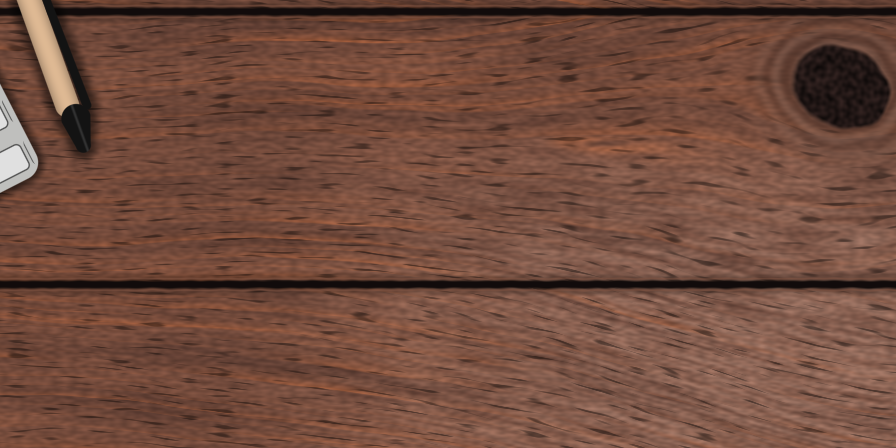
This texture is drawn by a Shadertoy shader. Its source:

```glsl
// Stained timber planks seen from above, with a knot, a pen and a keyboard corner.
// Growth lines are bands of a warped height coordinate that parts around the knot;
// stretched gradient noise adds fibres and pores, distance functions the objects.

const vec3 UMBER  = vec3(0.36, 0.235, 0.195);
const vec3 RUSSET = vec3(0.51, 0.33, 0.26);
const vec3 AMBER  = vec3(0.66, 0.37, 0.23);
const vec3 SHEEN  = vec3(0.61, 0.46, 0.40);
const vec3 CHAR   = vec3(0.11, 0.075, 0.07);
const vec3 BEECH  = vec3(0.83, 0.69, 0.55);
const vec3 SILVER = vec3(0.75, 0.75, 0.74);
const vec2 KNOT = vec2(1.878, 0.805);
const float SEAM_Y = 0.365, PLANK_H = 0.609;

float hash(vec2 p) {
    vec3 q = fract(vec3(p.xyx) * 0.1031);
    q += dot(q, q.yzx + 33.33);
    return fract((q.x + q.y) * q.z);
}

vec2 gradient(vec2 cell) {
    float a = 6.2832 * hash(cell);
    return vec2(cos(a), sin(a));
}

// Gradient noise, roughly -0.7 to 0.7
float noise(vec2 p) {
    vec2 i = floor(p), f = p - i, u = f * f * f * (f * (f * 6.0 - 15.0) + 10.0);
    vec2 e = vec2(0.0, 1.0);
    return mix(mix(dot(gradient(i), f), dot(gradient(i + e.yx), f - e.yx), u.x),
               mix(dot(gradient(i + e), f - e), dot(gradient(i + e.yy), f - e.yy), u.x), u.y);
}

float cover(float d, float px) { return smoothstep(px, -px, d); }

float roundBox(vec2 p, vec2 halfSize, float r) {
    vec2 q = abs(p) - halfSize + r;
    return length(max(q, 0.0)) + min(max(q.x, q.y), 0.0) - r;
}

// Distance to a capsule whose radius changes from ra to rb
float taper(vec2 p, vec2 a, vec2 b, float ra, float rb) {
    vec2 ab = b - a;
    float h = clamp(dot(p - a, ab) / dot(ab, ab), 0.0, 1.0);
    return length(p - a - ab * h) - mix(ra, rb, h);
}

// Height coordinate along which the growth lines are level
float grainHeight(vec2 p, float plank) {
    vec2 d = p - KNOT;
    float r2 = dot(d, d);
    float parted = (p.y - 0.70) / (1.0 + 0.9 * smoothstep(0.8, 2.0, p.x));
    parted -= 0.045 * sign(d.y) * smoothstep(0.0, 0.08, abs(d.y)) * exp(-r2 * 22.0);
    float sloped = p.y + 0.13 * p.x - 0.05 * sin(p.x * 2.3);
    float g = plank == 0.0 ? parted : sloped;
    g += 0.05 * noise(vec2(p.x * 1.3, g * 3.0 + plank * 7.0));
    return g + 0.006 * noise(vec2(p.x * 6.0, g * 16.0));
}

// Growth lines: a crisp lower edge that fades upward, each of its own strength
float growthLines(float x, float g, float count) {
    float phase = g * count + 0.35 * noise(vec2(x * 1.6, g * 9.0));
    float f = fract(phase), id = floor(phase);
    float strength = hash(vec2(id, count)) * smoothstep(-0.4, 0.35, noise(vec2(x * 1.7, id * 3.7)));
    return strength * smoothstep(0.0, 0.12, f) * exp(-4.0 * f) * 1.6;
}

vec3 wood(vec2 p, float plank) {
    float g = grainHeight(p, plank);
    float broad = noise(vec2(p.x * 1.4, g * 11.0 + plank * 5.0));
    float fibre = noise(vec2(p.x * 7.0, g * 95.0));
    float fleck = noise(p * vec2(45.0, 120.0));
    vec3 col = mix(UMBER, RUSSET, clamp(0.45 + 0.9 * broad + 0.5 * fibre, 0.0, 1.0));
    float lines = growthLines(p.x, g, 21.0) + 0.6 * growthLines(p.x, g + 0.3, 47.0);
    vec2 t = p - vec2(1.20, 0.69);
    float tongue = smoothstep(0.0, 0.08, t.x) * smoothstep(0.55, 0.1, t.x)
                 * smoothstep(0.03, 0.0, abs(t.y + 0.1 * t.x) - 0.04 * t.x);
    col = mix(col, AMBER, clamp(0.85 * lines + tongue * (0.45 + fibre), 0.0, 0.85));
    // Grey reflection toward the lower right
    float glow = smoothstep(0.3, 1.6, p.x) * smoothstep(0.85, 0.35, p.y);
    col = mix(col, SHEEN, clamp(glow * (0.5 + 0.6 * fibre + 0.3 * broad), 0.0, 0.8));
    float pores = smoothstep(0.2, 0.5, noise(vec2(p.x * 13.0, g * 130.0 + 9.0)));
    return col * (1.0 - 0.4 * pores) * (1.0 + 0.22 * fleck);
}

vec3 addKnot(vec3 col, vec2 p, float px) {
    vec2 d = p - KNOT;
    d = mat2(0.92, 0.39, -0.39, 0.92) * d;
    d = vec2(0.92 * (p.x - KNOT.x) - 0.39 * (p.y - KNOT.y), 0.39 * (p.x - KNOT.x) + 0.92 * (p.y - KNOT.y));
    float e = length(d / vec2(0.110, 0.088)) + 0.12 * noise(p * 14.0);
    float rings = 0.5 + 0.5 * sin(e * 15.0 + 4.0 * noise(p * 5.0));
    float halo = smoothstep(2.4, 1.1, e);
    col = mix(col, mix(UMBER * 0.75, SHEEN * 0.85, rings * 0.7), 0.6 * halo);
    vec3 core = CHAR * (1.15 + 1.1 * noise(p * 70.0) + 0.5 * noise(p * 25.0));
    return mix(col, core, cover((e - 1.0) * 0.09, px + 0.004));
}

vec3 addKeyboard(vec3 col, vec2 p, float px) {
    vec2 q = p - vec2(0.099, 0.62);
    q = vec2(dot(q, vec2(0.89, 0.456)), dot(q, vec2(-0.456, 0.89)));
    float body = roundBox(q - vec2(-0.3, 0.3), vec2(0.3), 0.04);
    col *= 1.0 - 0.5 * smoothstep(0.025, 0.0, body);
    vec2 k = vec2(mod(q.x + 0.018, 0.105) - 0.052, mod(q.y, 0.105) - 0.05);
    float key = max(roundBox(k, vec2(0.046, 0.029), 0.01), q.x + 0.016);
    vec3 face = mix(SILVER, vec3(0.3), cover(key - 0.003, px));
    face = mix(face, vec3(0.88), cover(key, px));
    return mix(col, face, cover(body, px));
}

vec3 addPen(vec3 col, vec2 p, float px) {
    vec2 top = vec2(0.055, 1.03), end = vec2(0.150, 0.765), tip = vec2(0.186, 0.676);
    float barrel = taper(p, top, end, 0.027, 0.027);
    float cap = taper(p, vec2(0.170, 0.735), tip, 0.033, 0.017);
    float clip = taper(p, vec2(0.100, 1.01), vec2(0.194, 0.765), 0.009, 0.010);
    col *= 1.0 - 0.5 * smoothstep(0.03, 0.0, min(min(barrel, cap), clip));
    vec2 axis = normalize(end - top);
    float side = dot(p - top, vec2(-axis.y, axis.x)) / 0.027;
    col = mix(col, BEECH * (1.05 - 0.25 * side * side), cover(barrel, px));
    vec3 plastic = vec3(0.075) + 0.12 * smoothstep(0.2, 0.0, abs(side - 0.35));
    return mix(col, plastic, cover(min(cap, clip), px));
}

void mainImage(out vec4 fragColor, in vec2 fragCoord) {
    vec2 p = fragCoord / iResolution.y;
    float px = 0.8 / iResolution.y;
    float plank = floor((p.y - SEAM_Y) / PLANK_H);
    vec3 col = addKnot(wood(p, plank), p, px);

    // Seams between planks, with a worn rim and soft shade
    float h = p.y - SEAM_Y - PLANK_H * plank;
    float seam = min(h, PLANK_H - h) + 0.003 * noise(vec2(p.x * 25.0, plank));
    col *= 1.0 - 0.35 * smoothstep(0.03, 0.006, seam);
    col = mix(col, RUSSET, 0.6 * smoothstep(0.004, 0.0, abs(seam - 0.013)));
    col = mix(col, CHAR * 0.6, cover(seam - 0.008, px + 0.001));

    col = addPen(addKeyboard(col, p, px), p, px);
    fragColor = vec4(clamp(col, 0.0, 1.0), 1.0);
}
```
